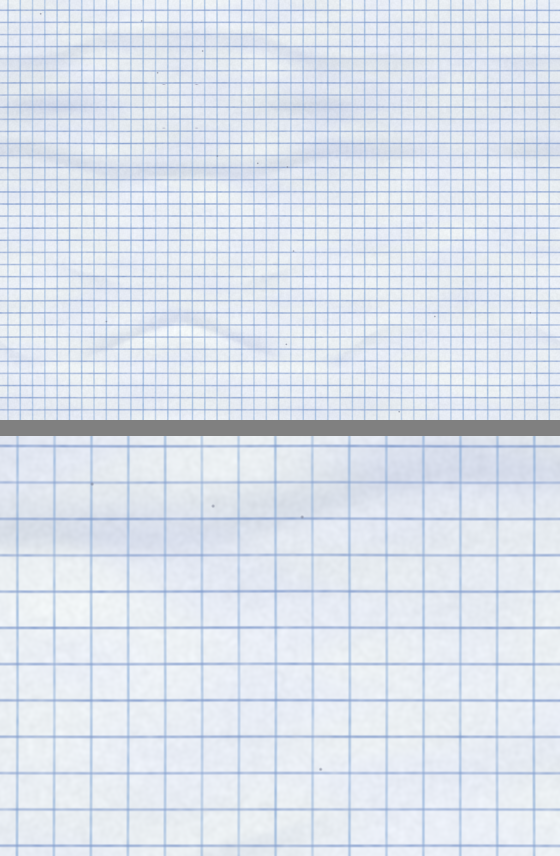
Top, the full canvas; bottom, a detail of the centre.
A Shadertoy shader for this pattern:

```glsl
vec2 hash2(vec2 p) {
    vec3 q = fract(vec3(p.xyx) * vec3(0.1031, 0.1030, 0.0973));
    q += dot(q, q.yzx + 33.33);
    return fract((q.xx + q.yz) * q.zy);
}

float cornerSlope(vec2 cell, vec2 offset) {
    return dot(hash2(cell) * 2.0 - 1.0, offset);
}

float gradientNoise(vec2 p) {
    vec2 i = floor(p), f = fract(p);
    vec2 s = f * f * f * (f * (f * 6.0 - 15.0) + 10.0);
    vec2 e = vec2(1.0, 0.0);
    return mix(mix(cornerSlope(i, f), cornerSlope(i + e, f - e), s.x),
               mix(cornerSlope(i + e.yx, f - e.yx), cornerSlope(i + e.xx, f - e.xx), s.x), s.y);
}

// Soft shadow around a crease, with its own falloff above and below
float crease(float d, float above, float below) {
    float w = d > 0.0 ? above : below;
    return exp(-d * d / (w * w));
}

// Fades in and out along a stretch of crease
float stretch(float x, float start, float end) {
    return smoothstep(start - 0.05, start + 0.04, x) * (1.0 - smoothstep(end - 0.04, end + 0.05, x));
}

// Wrinkles mirrored about an upright axis; positive is shadow
float wrinkles(vec2 p) {
    float u = abs(mod(p.x - 0.429 + 0.667, 1.333) - 0.667);
    float y = p.y + 0.008 * gradientNoise(vec2(u * 9.0, p.y * 5.0));
    float shade = 0.0;

    // Long bands bowing apart near the axis
    float upper = 0.913 - 0.055 * smoothstep(0.14, 0.35, u);
    float lower = 0.587 + 0.052 * smoothstep(0.14, 0.38, u);
    float fade = 1.0 - 0.65 * smoothstep(0.45, 0.65, u);
    shade += 0.045 * fade * crease(y - upper, 0.012, 0.035);
    shade += 0.055 * fade * crease(y - lower, 0.032, 0.014);
    shade += 0.040 * stretch(u, 0.22, 0.40) * crease(y - 0.747, 0.022, 0.022);
    shade += 0.018 * crease(y - 0.75, 0.15, 0.15);

    // Short slanted folds and the chevron
    shade += 0.035 * stretch(u, 0.17, 0.27) * crease(y - 0.345 - 0.25 * (u - 0.22), 0.006, 0.018);
    float chevron = y - 0.25 + 0.42 * sqrt(u * u + 0.001);
    shade += 0.060 * (1.0 - smoothstep(0.17, 0.26, u)) * crease(chevron, 0.024, 0.008);
    shade -= 0.025 * (1.0 - smoothstep(0.06, 0.20, u)) * crease(chevron + 0.025, 0.02, 0.02);
    float shoulder = 0.149 + 0.065 * smoothstep(0.35, 0.50, u);
    shade += 0.035 * stretch(u, 0.36, 0.60) * crease(y - shoulder, 0.007, 0.024);

    // Broad undulation, stretched sideways
    shade += 0.035 * gradientNoise(vec2(u * 3.0, y * 11.0) + 4.3);
    shade += 0.022 * gradientNoise(vec2(u * 9.0, y * 32.0) + 17.6);
    return shade;
}

// Rounded profile of a ruled line, softened by one pixel
float ruledLine(float d, float pixel) {
    return 1.0 - smoothstep(0.0, 0.0012 + pixel, d);
}

void mainImage(out vec4 fragColor, in vec2 fragCoord) {
    vec2 p = fragCoord / iResolution.y;
    float pixel = 1.0 / iResolution.y;

    // Paper with a cool and a neutral tint
    float tint = smoothstep(-0.25, 0.25, gradientNoise(p * vec2(7.0, 18.0) + 8.1));
    vec3 color = mix(vec3(0.910, 0.928, 0.962), vec3(0.920, 0.938, 0.950), tint);
    color -= wrinkles(p) * vec3(1.1, 1.0, 0.65);
    color += 0.022 * gradientNoise(p * 95.0) + 0.025 * gradientNoise(p * 210.0);

    // Grid of slightly wavering ruled lines
    vec2 pitch = vec2(0.02929, 0.02882);
    vec2 waver = 0.0007 * vec2(gradientNoise(p * 6.0 + 2.7), gradientNoise(p * 6.0 + 31.4));
    vec2 grid = (p + waver - vec2(0.0189, 0.0245)) / pitch;
    vec2 index = floor(grid + 0.5);
    vec2 d = abs(grid - index) * pitch;

    // Uneven ink along and between the lines
    float wear = 1.0 + 0.35 * gradientNoise(p * 130.0 + 5.2) + 0.3 * gradientNoise(p * 22.0);
    float upright = ruledLine(d.x, pixel) * wear * (0.46 + 0.14 * hash2(vec2(index.x, 7.0)).x);
    float level = ruledLine(d.y, pixel) * wear * (0.52 + 0.20 * hash2(vec2(3.0, index.y)).x);
    color = mix(color, vec3(0.53, 0.67, 0.84), clamp(upright, 0.0, 1.0));
    color = mix(color, vec3(0.51, 0.61, 0.80), clamp(level, 0.0, 1.0));

    // Four small marks set around the bowed bands
    vec2 mark = vec2(abs(p.x - 0.429) - 0.039, abs(p.y - 0.747) - 0.052);
    float markEdge = length(mark * vec2(0.6, 1.6)) - 0.0016;
    color = mix(color, vec3(0.50, 0.50, 0.62), 0.55 * (1.0 - smoothstep(-pixel, pixel, markEdge)));

    // Sparse specks
    vec2 cell = floor(p * 14.0);
    vec2 spot = (cell + 0.2 + 0.6 * hash2(cell + 51.0)) / 14.0;
    float speck = 1.0 - smoothstep(0.0, 0.0012 + pixel, length(p - spot));
    color = mix(color, vec3(0.45, 0.47, 0.55), 0.6 * speck * step(0.96, hash2(cell + 90.0).x));

    fragColor = vec4(clamp(color, 0.0, 1.0), 1.0);
}
```
